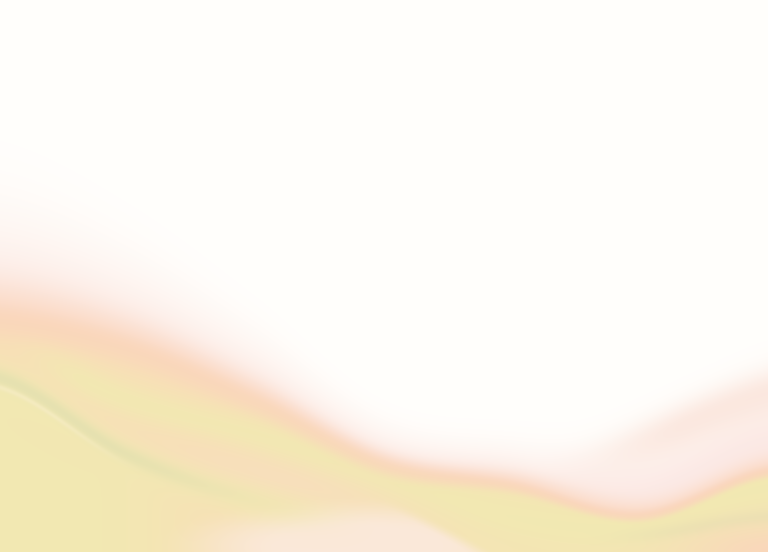
This background is drawn by a Shadertoy shader. Its source:

```glsl
// Soft silk waves in peach and yellow sweeping under a warm white sky.
// Smooth height curves place each fold; signed heights above them drive
// exponential glows, bell-shaped ridges and feathered edges.

// Smooth curve through seven heights spaced evenly over x = 0..1.
float curve(float x, float h[7]) {
    float s = clamp(x, 0.0, 0.9999) * 6.0;
    int i = int(s);
    float t = fract(s);
    float a = h[max(i - 1, 0)], b = h[i], c = h[i + 1], d = h[min(i + 2, 6)];
    return b + 0.5 * t * (c - a + t * (2.0 * a - 5.0 * b + 4.0 * c - d
             + t * (3.0 * (b - c) + d - a)));
}

float bell(float d, float width) {
    return exp(-d * d / (width * width));
}

void mainImage(out vec4 fragColor, in vec2 fragCoord) {
    vec2 uv = fragCoord / iResolution.xy;
    float x = uv.x, y = uv.y;

    vec3 white  = vec3(1.0, 0.995, 0.985);
    vec3 blush  = vec3(0.988, 0.915, 0.89);
    vec3 peach  = vec3(0.98, 0.835, 0.735);
    vec3 apricot = vec3(0.97, 0.875, 0.715);
    vec3 yellow = vec3(0.945, 0.914, 0.695);
    vec3 sage   = vec3(0.885, 0.875, 0.685);

    // Heights above the upper edge and the two main folds
    float top = y - curve(x, float[7](0.411, 0.36, 0.265, 0.152, 0.115, 0.061, 0.14));
    float ridge = y - curve(x, float[7](0.37, 0.275, 0.208, 0.13, 0.062, 0.045, 0.115));
    float crease = y - curve(x, float[7](0.315, 0.176, 0.094, 0.06, 0.03, 0.035, 0.068));

    // Glow rising from the upper edge, widest at the left
    float d = max(top, 0.0);
    float reach = curve(x, float[7](0.135, 0.11, 0.08, 0.05, 0.05, 0.075, 0.095));
    float glow = exp(-d / reach) * (1.0 - smoothstep(1.5, 3.4, d / reach));
    vec3 col = mix(white, mix(blush, peach, smoothstep(0.35, 1.0, glow)),
                   smoothstep(0.0, 0.65, glow));

    // Pink veil on the right, with a paler hollow beneath it
    float veil = y - (0.145 + 0.135 * smoothstep(0.68, 1.08, x) * 1.2);
    float right = smoothstep(0.68, 0.9, x);
    float above = smoothstep(0.0, 0.02, top);
    col = mix(col, vec3(0.98, 0.885, 0.845),
              0.75 * right * above * bell(veil, veil > 0.0 ? 0.04 : 0.06));
    col = mix(col, vec3(0.985, 0.915, 0.905),
              0.75 * right * above * bell(top - 0.055, 0.035));

    // Body of the cloth: apricot sheet with yellow folds
    vec3 cloth = mix(apricot, yellow, 0.6 * smoothstep(0.25, 0.45, x));
    cloth = mix(cloth, yellow, 0.85 * bell(ridge, 0.035) * smoothstep(0.0, 0.12, x));
    float lowerLeft = smoothstep(0.02, -0.03, crease) * (1.0 - smoothstep(0.12, 0.34, x));
    cloth = mix(cloth, yellow, 0.85 * lowerLeft);

    // Warm hollow between the folds
    vec2 hollow = (uv - vec2(0.37, 0.125 - 0.35 * (x - 0.37))) / vec2(0.17, 0.045);
    cloth = mix(cloth, vec3(0.972, 0.868, 0.74), 0.9 * exp(-dot(hollow, hollow)));

    // Pale pocket along the bottom, cut by the crossing ribbon
    float cut = smoothstep(-0.005, 0.025, 0.12 - 0.75 * (x - 0.48) - y);
    vec2 pocket = (uv - vec2(0.47, 0.01)) / vec2(0.22, 0.075);
    cloth = mix(cloth, vec3(0.982, 0.91, 0.85),
                cut * smoothstep(1.25, 0.45, length(pocket)));

    // Sage crease on the left with a fine highlight beneath it
    float fade = 1.0 - smoothstep(0.12, 0.42, x);
    cloth = mix(cloth, yellow, 0.7 * bell(crease, 0.035) * (1.0 - smoothstep(0.3, 0.5, x)));
    cloth = mix(cloth, sage, 0.75 * fade * bell(crease, 0.016));
    cloth = mix(cloth, vec3(0.97, 0.93, 0.78),
                0.6 * bell(crease + 0.017, 0.005) * (1.0 - smoothstep(0.05, 0.2, x)));

    // Sage fold and peach corner on the right
    cloth = mix(cloth, sage, 0.5 * smoothstep(0.75, 0.92, x) * bell(crease + 0.005, 0.014));
    vec2 corner = (uv - vec2(1.02, 0.0)) / vec2(0.12, 0.05);
    cloth = mix(cloth, peach, 0.9 * exp(-dot(corner, corner)));

    // Lay the cloth under the glow, crisper toward the right
    float soft = mix(0.04, 0.012, smoothstep(0.1, 0.85, x));
    col = mix(col, cloth, smoothstep(soft, -soft, top));
    col = mix(col, peach, 0.45 * bell(top - 0.004, soft * 0.7));

    fragColor = vec4(clamp(col, 0.0, 1.0), 1.0);
}
```
